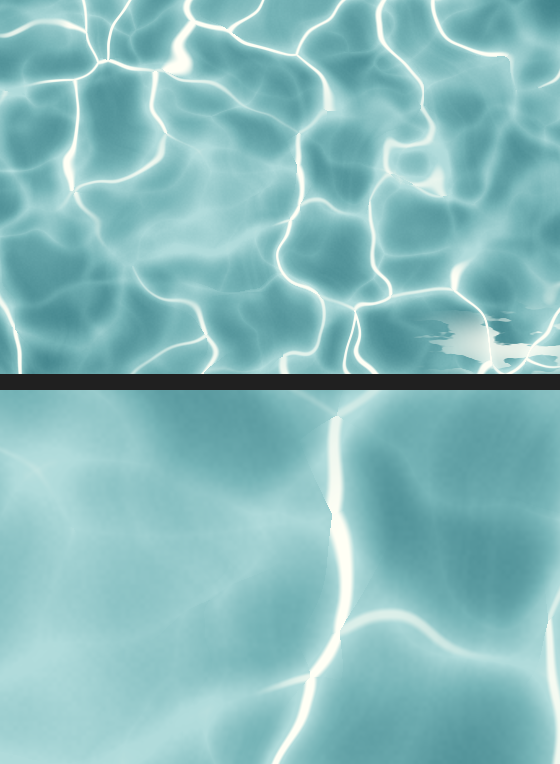
Top, the full canvas; bottom, a detail of the centre.
Reproduce this texture procedurally as a Shadertoy shader.

```glsl
// Sunlit pool water: a web of bright caustic lines over soft teal cells.

const vec3 DEEP  = vec3(0.26, 0.52, 0.55);
const vec3 TEAL  = vec3(0.46, 0.705, 0.717);
const vec3 PALE  = vec3(0.69, 0.86, 0.86);
const vec3 LIGHT = vec3(1.0, 1.0, 0.96);

const float CELLS       = 4.0;   // main cells per canvas height
const float FAINT_CELLS = 5.7;   // cells of the blurred second web
const float JITTER      = 0.85;
const float BEND        = 0.75;  // how far the lines curve
const float GLOW_FOCUS  = 6.5;   // higher gives narrower glow
const float LINE_WIDTH  = 0.019; // half width, in cells
const float STREAKS     = 0.13;
const float GRAIN       = 0.035;

vec2 hash2(vec2 p) {
    vec3 q = fract(p.xyx * vec3(0.1031, 0.1030, 0.0973));
    q += dot(q, q.yzx + 33.33);
    return fract((q.xx + q.yz) * q.zy);
}

vec2 noise2(vec2 p) {
    vec2 i = floor(p), f = fract(p);
    f = f * f * f * (f * (f * 6.0 - 15.0) + 10.0);
    return mix(mix(hash2(i), hash2(i + vec2(1, 0)), f.x),
               mix(hash2(i + vec2(0, 1)), hash2(i + 1.0), f.x), f.y);
}

float fbm(vec2 p) {
    float sum = 0.0, amp = 0.54;
    for (int i = 0; i < 4; i++) {
        sum += amp * noise2(p).x;
        p = mat2(1.6, 1.2, -1.2, 1.6) * p + 7.3;
        amp *= 0.5;
    }
    return sum;
}

vec2 bend(vec2 p) {
    return p + BEND * (noise2(p * 1.2 + 3.1) - 0.5)
             + 0.22 * (noise2(p * 2.9 + 8.7) - 0.5);
}

// x: soft glow, y: distance to the nearest cell border, z: how upright it is
vec3 web(vec2 p) {
    vec2 base = floor(p), first = vec2(0), second = vec2(0);
    float near = 1e3, next = 1e3, sum = 0.0, squares = 0.0;
    for (int y = -2; y <= 2; y++)
    for (int x = -2; x <= 2; x++) {
        vec2 cell = base + vec2(x, y);
        vec2 r = cell + 0.5 + JITTER * (hash2(cell + 41.0) - 0.5) - p;
        float d = dot(r, r);
        float w = exp(-GLOW_FOCUS * d);
        sum += w;
        squares += w * w;
        if (d < near) {
            next = near; second = first;
            near = d; first = r;
        } else if (d < next) {
            next = d; second = r;
        }
    }
    vec2 across = second - first;
    float gap = max(length(across), 0.01);
    float glow = 2.0 * (1.0 - squares / (sum * sum));
    return vec3(glow, 0.5 * (next - near) / gap, abs(across.x) / gap);
}

// Broken surface reflections, flattened, in the lower right corner
float glints(vec2 p, float aspect) {
    vec2 q = (p - vec2(aspect - 0.12, 0.08)) / vec2(0.22, 0.08);
    float n = fbm(vec2(p.x * 9.0 + p.y * 6.0, p.y * 32.0));
    return smoothstep(0.60, 0.68, n + 0.12 * exp(-dot(q, q)))
         * smoothstep(1.6, 0.3, length(q) * 0.9 + 0.15) ;
}

void mainImage(out vec4 fragColor, in vec2 fragCoord) {
    vec2 p = fragCoord / iResolution.y;
    float aspect = iResolution.x / iResolution.y;
    float pixel = CELLS / iResolution.y;

    // Two overlapping webs of focused light
    vec2 flow = bend(p * CELLS + vec2(5.0, 2.0));
    vec3 main = web(flow);
    vec3 faint = web(bend(p * vec2(0.85, 1.0) * FAINT_CELLS + 23.0));

    // Soft light: cell glow, drifting haze, curved folds and fine streaks
    float haze = fbm(p * 3.0 + 11.0);
    float fold = 1.0 - abs(2.0 * noise2(flow * 0.9 + 17.0).y - 1.0);
    vec2 grainFlow = flow + 0.5 * noise2(flow * 0.8).yx;
    float streak = fbm(vec2(grainFlow.x * 7.0 + grainFlow.y * 2.0,
                            grainFlow.y * 1.3 - grainFlow.x * 0.4)) - 0.5;
    vec2 edge = (p - 0.5 * vec2(aspect, 1.0)) / vec2(aspect, 1.0);
    float light = -0.10 + 0.46 * main.x + 0.20 * faint.x + 0.40 * haze
                + 0.16 * pow(fold, 5.0) + STREAKS * streak
                - 0.30 * dot(edge, edge);
    light += GRAIN * (noise2(p * 230.0).x - 0.5);

    // Crisp lines fade in and out and swell along their length
    float power = noise2(flow * 0.85 + 31.0).x;
    power = smoothstep(0.30, 0.66, power + 0.30 * (main.z - 0.6));
    float width = LINE_WIDTH * (0.35 + 0.9 * power * noise2(flow * 2.3).y + 0.3 * power);
    float blur = pixel + 0.012;
    float line = power * (1.0 - smoothstep(width - 0.5 * blur, width + blur, main.y));
    float halo = (0.12 + 0.5 * power) * exp(-main.y / 0.045);
    float wisp = 0.22 * smoothstep(0.45, 0.75, haze) * exp(-faint.y / 0.05);
    light += 0.55 * halo + wisp;

    vec3 color = mix(DEEP, TEAL, clamp(light * 2.0, 0.0, 1.0));
    color = mix(color, PALE, clamp(light * 2.0 - 1.0, 0.0, 1.0));
    color = mix(color, LIGHT, smoothstep(1.0, 1.8, light));
    color = mix(color, LIGHT, max(line, 0.85 * glints(p, aspect)));
    fragColor = vec4(color, 1.0);
}
```
